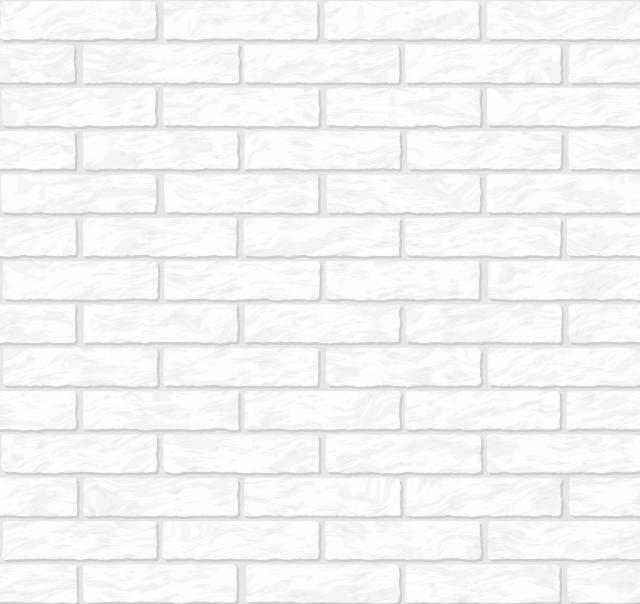
Write a WebGL 2 fragment shader that draws this texture.

```glsl
#version 300 es
precision highp float;
// White brick wall in running bond: 14 courses, about four bricks across.
// Each brick is a rounded box with ragged edges, a shadow cast to the lower
// right, and thin wavy streaks cut from stretched, warped value noise.

uniform vec2 u_resolution;
out vec4 fragColor;

float hash(vec2 p) {
  return fract(sin(dot(p, vec2(127.1, 311.7))) * 43758.5453);
}

float noise(vec2 p) {
  vec2 i = floor(p), f = fract(p);
  f = f * f * (3.0 - 2.0 * f);
  return mix(mix(hash(i), hash(i + vec2(1, 0)), f.x),
             mix(hash(i + vec2(0, 1)), hash(i + vec2(1, 1)), f.x), f.y);
}

float fbm(vec2 p) {
  return 0.55 * noise(p) + 0.3 * noise(p * 2.1 + 7.3) + 0.15 * noise(p * 4.3 + 3.1);
}

// Signed distance to one worn brick; lengths are in course heights.
float brickDistance(vec2 p, vec2 id) {
  vec2 seed = id * 17.3;
  p.x -= 0.05 * (hash(id + 4.0) - 0.5);
  vec2 halfSize = vec2(1.795 - 0.03 * hash(id + 9.0), 0.44);
  // The lower and right edges are chipped more than the others.
  float chip = mix(0.012, 0.04, max(smoothstep(0.0, 0.4, p.y), smoothstep(1.5, 1.8, p.x)));
  float wear = chip * (noise(p * vec2(3.5, 5.0) + seed) - 0.5)
             + 0.5 * chip * (noise(p * 13.0 + seed) - 0.5);
  float radius = 0.04 + 0.06 * hash(id + 2.0);
  vec2 q = abs(p) - halfSize + radius;
  return length(max(q, 0.0)) + min(max(q.x, q.y), 0.0) - radius + wear;
}

// Brick face: near white with two layers of slanting grey streaks.
float brickTone(vec2 p, vec2 id) {
  vec2 s = p + 31.7 * vec2(hash(id), hash(id + 5.0));
  float slope = mix(-0.1, 0.4, noise(s * vec2(0.7, 1.2)));
  s.y += slope * p.x + 0.16 * (noise(s * vec2(2.2, 3.0)) - 0.5);
  float broad = smoothstep(0.52, 0.62, fbm(s * vec2(1.9, 7.0)));
  float fine = smoothstep(0.57, 0.66, fbm(s * vec2(3.8, 13.0) + 40.0));
  return 0.988 - 0.026 * broad - 0.022 * fine;
}

void main() {
  vec2 uv = gl_FragCoord.xy / u_resolution;
  vec2 wall = vec2(uv.x * 3.96, (1.0 - uv.y) * 13.94);
  float pixel = 13.94 / u_resolution.y;

  // Shift every second course by half a brick.
  wall.x += 0.5 * mod(floor(wall.y), 2.0);
  vec2 id = floor(wall);
  vec2 p = (fract(wall) - 0.5) * vec2(3.72, 1.0) + 0.035;

  // Mortar, then shadow, then brick.
  float tone = 0.905 + 0.012 * (noise(wall * vec2(20.0, 8.0)) - 0.5);
  float shadow = brickDistance(p - vec2(0.05, 0.055), id);
  tone = mix(tone, 0.81, 1.0 - smoothstep(-0.6 * pixel, 0.6 * pixel + 0.01, shadow));

  float brick = brickDistance(p, id);
  float face = brickTone(p, id) - 0.012 * smoothstep(-0.05, 0.0, brick);
  tone = mix(tone, face, 1.0 - smoothstep(-0.6 * pixel, 0.6 * pixel, brick));

  fragColor = vec4(vec3(tone), 1.0);
}
```
